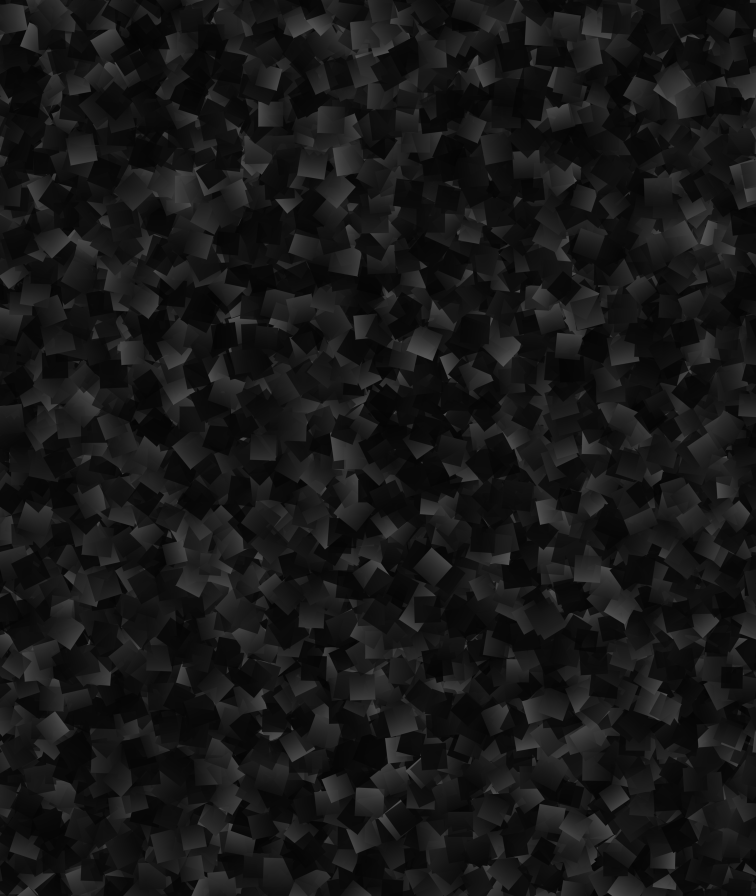
Write a WebGL 1 fragment shader that draws this background.

```glsl
precision highp float;

uniform vec2 u_resolution;

// Lengths are fractions of the canvas height.
const int LAYERS = 6;
const float CELL = 0.026;            // one square per cell and layer
const float HALF_SIDE_MIN = 0.0118;
const float HALF_SIDE_MAX = 0.0168;
const float SHADE_MIN = 0.024;
const float SHADE_RANGE = 0.195;
const float SHADE_POWER = 2.0;       // higher makes bright squares rarer
const float GRADIENT_SPAN = 0.42;    // shading across a square
const float OPACITY_MIN = 0.72;
const float CLOUD_SCALE = 9.0;
const float CLOUD_STRENGTH = 0.22;
const float BACKDROP = 0.05;
const float TAU = 6.2831853;

vec3 hash3(vec3 p) {
  p = fract(p * vec3(0.1031, 0.1030, 0.0973));
  p += dot(p, p.yxz + 33.33);
  return fract((p.xxy + p.yxx) * p.zyx);
}

vec2 gradientAt(vec2 corner) {
  float angle = TAU * hash3(vec3(corner, 71.0)).x;
  return vec2(cos(angle), sin(angle));
}

float gradientNoise(vec2 p) {
  vec2 i = floor(p);
  vec2 f = p - i;
  vec2 u = f * f * f * (f * (f * 6.0 - 15.0) + 10.0);
  vec2 e = vec2(1.0, 0.0);
  float low = mix(dot(gradientAt(i), f),
                  dot(gradientAt(i + e.xy), f - e.xy), u.x);
  float high = mix(dot(gradientAt(i + e.yx), f - e.yx),
                   dot(gradientAt(i + e.xx), f - e.xx), u.x);
  return mix(low, high, u.y);
}

// Paints the square owned by a cell over the shade below it.
float paintSquare(float below, vec2 offset, vec3 seed, float pixel) {
  vec3 form = hash3(seed + 17.0);
  float angle = TAU * form.x;
  float c = cos(angle);
  float s = sin(angle);
  vec2 q = vec2(c * offset.x + s * offset.y, c * offset.y - s * offset.x);

  float halfSide = mix(HALF_SIDE_MIN, HALF_SIDE_MAX, form.y);
  float edge = max(abs(q.x), abs(q.y)) - halfSide;
  float cover = 1.0 - smoothstep(-0.7 * pixel, 0.7 * pixel, edge);

  float ramp = clamp(q.y / halfSide, -1.0, 1.0);
  float shade = SHADE_MIN + SHADE_RANGE * pow(form.z, SHADE_POWER);
  shade *= 1.0 + GRADIENT_SPAN * ramp;
  float opacity = mix(OPACITY_MIN, 1.0, 0.5 + 0.5 * ramp);
  return mix(below, shade, cover * opacity);
}

void main() {
  float pixel = 1.0 / u_resolution.y;
  vec2 p = gl_FragCoord.xy * pixel;
  float shade = BACKDROP;

  // Stack the layers; a fixed cell order keeps overlaps consistent.
  for (int layer = 0; layer < LAYERS; layer++) {
    float level = float(layer);
    vec2 grid = p / CELL + level * vec2(0.37, 0.61) + 40.0;
    vec2 home = floor(grid);
    for (int y = -1; y <= 1; y++) {
      for (int x = -1; x <= 1; x++) {
        vec2 cell = home + vec2(float(x), float(y));
        vec3 seed = vec3(cell, 13.0 * level + 5.0);
        vec2 center = cell + hash3(seed).xy;
        shade = paintSquare(shade, (grid - center) * CELL, seed, pixel);
      }
    }
  }

  // Broad and fine smoky variation in brightness.
  float cloud = gradientNoise(p * CLOUD_SCALE)
              + 0.5 * gradientNoise(p * CLOUD_SCALE * 5.0 + 20.0);
  shade *= 1.0 + CLOUD_STRENGTH * cloud;

  gl_FragColor = vec4(vec3(shade), 1.0);
}
```
